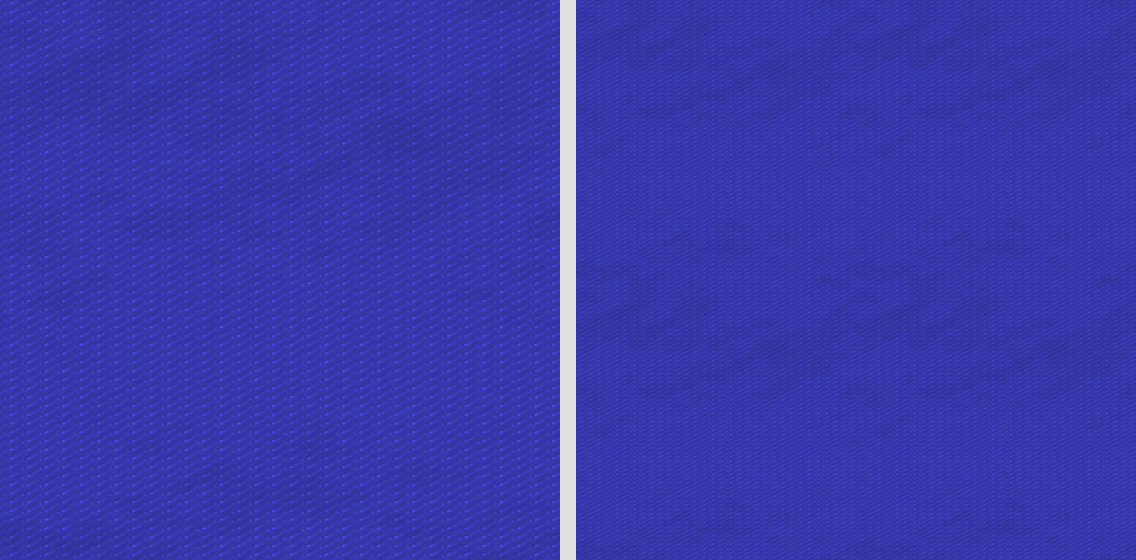
Left, the tile; right, the same tile 2 across and 2 down.
Write a WebGL 1 fragment shader that draws this texture.

```glsl
precision highp float;
// Blue woven cloth: fine slanted twill with bright thread glints and faint dark creases.

uniform vec2 u_resolution;

const float TAU = 6.2831853;
const vec2 CELLS = vec2(32.0, 64.0);       // weave repeats across and down
const vec2 CELL_SHAPE = vec2(2.0, 1.0);    // cell width and height in cell heights

const vec3 DEEP = vec3(0.18, 0.18, 0.56);
const vec3 DARK = vec3(0.198, 0.198, 0.61);
const vec3 BASE = vec3(0.212, 0.218, 0.66);
const vec3 LIGHT = vec3(0.235, 0.238, 0.73);
const vec3 GLINT = vec3(0.285, 0.30, 0.95);

const vec2 DASH_AT = vec2(0.64, 0.62);     // positions inside a cell
const vec2 DOT_AT = vec2(0.32, 0.40);
const vec2 FLECK_AT = vec2(0.92, 0.84);
const vec2 DASH_HALF = vec2(0.10, 0.04);   // half of the dash, in cell heights
const float DASH_RADIUS = 0.095;
const float DOT_RADIUS = 0.10;

const float RIDGE = 0.58;
const float RIDGE_FINE = 0.16;
const float STREAK = 1.0;
const float GRAIN = 0.55;
const float TONE_SHIFT = 0.05;
const float CREASE = 0.85;
const float CELL_STEP = 0.75;              // how far creases follow the thread columns
const float ALTERNATE = 0.2;               // dimming of every second cell

float hash(vec2 p) {
  return fract(sin(dot(p, vec2(127.1, 311.7))) * 43758.5453);
}

// Hash of a lattice point on a sheared grid that wraps over one unit.
float latticeHash(vec2 id, vec2 count, float shear) {
  float turn = floor(id.x / count.x);
  id.x -= turn * count.x;
  id.y = mod(id.y + turn * shear, count.y);
  return hash(id + count);
}

// Wrapping value noise; its grain rises by shear / count.y per unit across.
float noise(vec2 uv, vec2 count, float shear) {
  vec2 p = uv * count - vec2(0.0, uv.x * shear);
  vec2 id = floor(p);
  vec2 f = p - id;
  f = f * f * (3.0 - 2.0 * f);
  float a = latticeHash(id, count, shear);
  float b = latticeHash(id + vec2(1.0, 0.0), count, shear);
  float c = latticeHash(id + vec2(0.0, 1.0), count, shear);
  float d = latticeHash(id + vec2(1.0, 1.0), count, shear);
  return mix(mix(a, b, f.x), mix(c, d, f.x), f.y);
}

// Offset from a point in the nearest cell, in cell heights.
vec2 fromPoint(vec2 grid, vec2 at) {
  return (fract(grid - at + 0.5) - 0.5) * CELL_SHAPE;
}

float segmentDistance(vec2 p, vec2 halfAxis) {
  float t = clamp(dot(p, halfAxis) / dot(halfAxis, halfAxis), -1.0, 1.0);
  return length(p - halfAxis * t);
}

float disc(float dist, float radius, float soft) {
  return 1.0 - smoothstep(radius - soft, radius + soft, dist);
}

// Darkness of the folds: narrow slanted streaks, denser in a broad band.
float creases(vec2 uv) {
  float column = uv.x * CELLS.x;
  float stepped = floor(column) + smoothstep(0.0, 0.2, fract(column));
  vec2 p = vec2(mix(uv.x, stepped / CELLS.x, CELL_STEP), uv.y);
  float band = 0.5 + 0.5 * cos(TAU * (uv.y - 0.79));
  float patches = noise(p, vec2(5.0, 7.0), 2.0);
  float rising = noise(p, vec2(7.0, 28.0), 11.0);
  float falling = noise(p, vec2(9.0, 26.0), -10.0);
  float fine = noise(p, vec2(24.0, 64.0), 28.0);
  float amount = 0.20 * band + 0.24 * patches + 0.34 * rising + 0.22 * falling + 0.26 * fine;
  return smoothstep(0.56, 1.05, amount);
}

void main() {
  vec2 uv = gl_FragCoord.xy / u_resolution;
  vec2 grid = uv * CELLS;
  float soft = max(0.06, 0.5 * CELLS.y / u_resolution.y);

  // Slanted ridges; the streak difference averages out down each column
  float slant = TAU * (grid.y - grid.x + 0.02);
  float ridge = RIDGE * cos(slant) + RIDGE_FINE * cos(2.0 * slant + 1.0);
  vec2 streakCount = vec2(4.0);
  float streak = noise(grid, streakCount, 4.0) - noise(grid + vec2(0.0, 0.5), streakCount, 4.0);
  float grain = noise(uv, vec2(128.0, 256.0), 64.0) - 0.5;
  float tone = ridge + STREAK * streak + GRAIN * grain + TONE_SHIFT;

  // Fold shading
  float crease = creases(uv);
  tone -= CREASE * crease;

  vec3 color = mix(BASE, LIGHT, clamp(tone, 0.0, 1.0));
  color = mix(color, DARK, clamp(-tone, 0.0, 1.0));
  color = mix(color, DEEP, clamp(-tone - 1.0, 0.0, 1.0));

  // Thread glints: every second cell is dimmer, with a little random variation
  vec2 cell = mod(floor(grid), CELLS);
  float shine = mix(0.8, 1.0, hash(cell)) * (1.0 - 0.3 * crease);
  shine *= 1.0 - ALTERNATE * mod(cell.x + cell.y, 2.0);
  float dash = disc(segmentDistance(fromPoint(grid, DASH_AT), DASH_HALF), DASH_RADIUS, soft);
  float spot = disc(length(fromPoint(grid, DOT_AT)), DOT_RADIUS, soft);
  float fleck = disc(length(fromPoint(grid, FLECK_AT)), DOT_RADIUS, soft);
  float glint = max(dash, max(0.8 * spot, 0.4 * fleck));
  color = mix(color, GLINT, glint * shine);

  gl_FragColor = vec4(color, 1.0);
}
```
